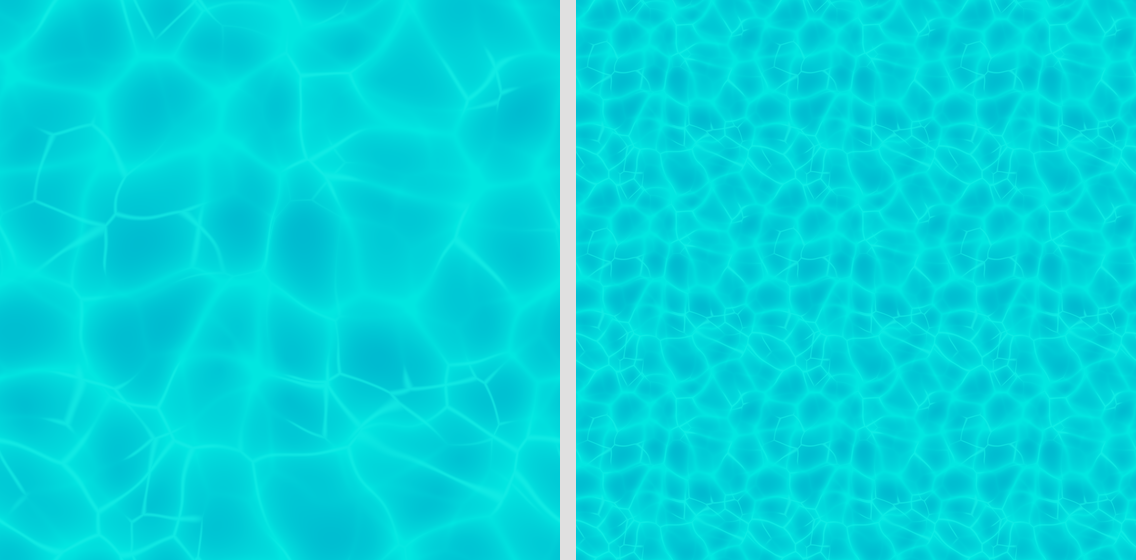
Left, the tile; right, the same tile 3 across and 3 down.
Give the GLSL for this texture, as a three.js fragment shader.

```glsl
// Seamless turquoise pool water with soft caustic cells and thin bright filaments.
varying vec2 vUv;

// Sine-free hash of a lattice cell that wraps after "count" cells.
vec2 wrappedHash(vec2 cell, float count, float seed) {
  vec2 wrapped = floor(mod(cell + 0.5, count)) + seed;
  vec3 p = fract(wrapped.xyx * vec3(0.1031, 0.1030, 0.0973));
  p += dot(p, p.yzx + 33.33);
  return fract((p.xx + p.yz) * p.zy);
}

// Two channels of smooth, tiling value noise in 0..1.
vec2 wrappedNoise(vec2 uv, float count, float seed) {
  vec2 p = uv * count;
  vec2 cell = floor(p);
  vec2 f = p - cell;
  f = f * f * f * (f * (f * 6.0 - 15.0) + 10.0);
  vec2 low = mix(wrappedHash(cell, count, seed),
                 wrappedHash(cell + vec2(1.0, 0.0), count, seed), f.x);
  vec2 high = mix(wrappedHash(cell + vec2(0.0, 1.0), count, seed),
                  wrappedHash(cell + vec2(1.0, 1.0), count, seed), f.x);
  return mix(low, high, f.y);
}

// Tiling Voronoi cells: x = soft glow towards the borders, y = gap to the border.
vec2 causticCells(vec2 uv, float count, float seed) {
  vec2 p = uv * count;
  vec2 home = floor(p);
  float nearest = 9.0;
  float second = 9.0;
  float total = 0.0;
  for (int j = -2; j <= 2; j++) {
    for (int i = -2; i <= 2; i++) {
      vec2 cell = home + vec2(float(i), float(j));
      vec2 center = cell + 0.08 + 0.84 * wrappedHash(cell, count, seed);
      float d = length(center - p);
      total += exp(-4.2 * d);
      second = min(second, max(nearest, d));
      nearest = min(nearest, d);
    }
  }
  return vec2(1.0 - exp(-4.2 * nearest) / total, second - nearest);
}

// Thin line along a border that tapers and fades with its mask.
float filament(float gap, float width, float mask) {
  return mask * (1.0 - smoothstep(0.0, width * (0.5 + 0.5 * mask), gap));
}

void main() {
  // Bend the water surface so that the borders curve
  vec2 uv = vUv + 0.075 * (wrappedNoise(vUv, 5.0, 11.0) - 0.5);
  uv += 0.018 * (wrappedNoise(vUv, 12.0, 47.0) - 0.5);

  // Large cells with a fainter, finer net over them
  vec2 large = causticCells(uv, 6.0, 3.0);
  vec2 fine = causticCells(uv + 0.03 * wrappedNoise(vUv, 4.0, 83.0), 8.0, 29.0);
  vec2 drift = wrappedNoise(vUv, 4.0, 61.0);
  vec2 patches = wrappedNoise(vUv, 7.0, 97.0);

  // Broad light and soft ridges
  float light = 1.25 * large.x + 0.38 * fine.x - 0.15;
  light += 0.22 * (drift.x - 0.5);
  light += 0.10 * (1.0 - smoothstep(0.0, 0.16, large.y));
  light += 0.07 * (1.0 - smoothstep(0.0, 0.15, fine.y)) * drift.y;

  // Bright filaments on some of the borders
  float glint = filament(large.y, 0.065, smoothstep(0.45, 0.75, patches.x));
  glint = max(glint, filament(fine.y, 0.08, smoothstep(0.58, 0.82, patches.y)));

  vec3 deepWater = vec3(0.0, 0.735, 0.815);
  vec3 litWater = vec3(0.005, 0.90, 0.88);
  vec3 glintColor = vec3(0.09, 0.93, 0.90);
  vec3 color = mix(deepWater, litWater, clamp(light, 0.0, 1.0));
  color = mix(color, glintColor, 0.65 * glint);
  gl_FragColor = vec4(color, 1.0);
}
```
